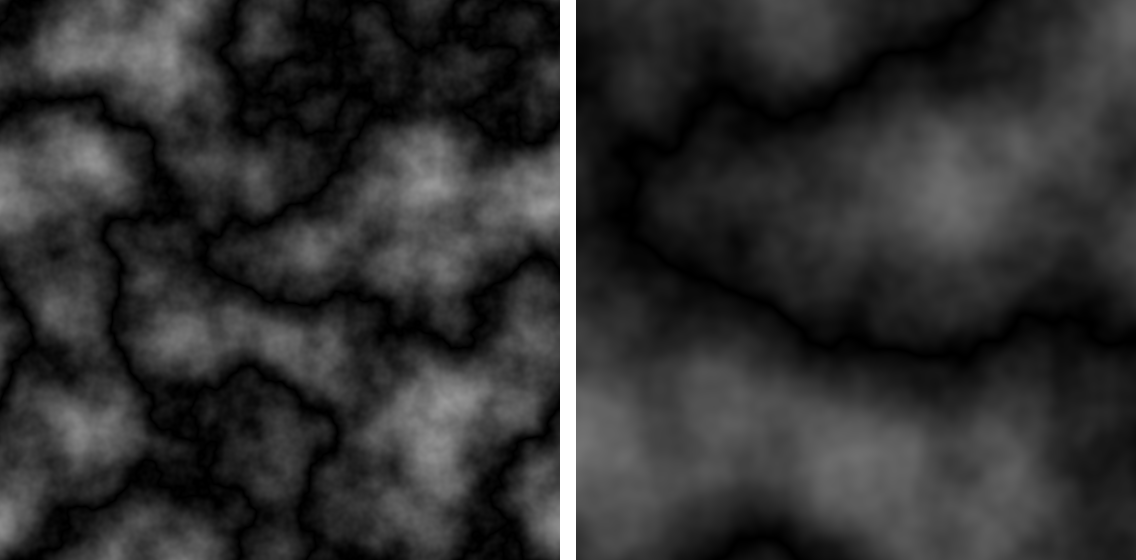
Left: the whole. Right: its middle third, enlarged.
Reproduce this texture procedurally as a WebGL 1 fragment shader.

```glsl
precision highp float;
// Seamless dark smoke: folded fractal gradient noise with thin black creases.

uniform vec2 u_resolution;

const float BASE_CELLS = 3.0;      // noise cells across the canvas, whole for tiling
const int   OCTAVES = 6;
const float GAIN = 0.5;            // amplitude ratio between octaves
const float BRIGHTNESS = 0.88;
const float CREASE_SOFTNESS = 0.006;
const float SEED = 4.7;
const vec2  OCTAVE_SHIFT = vec2(0.37, 0.61);
const vec3  SMOKE_COLOR = vec3(1.0);
const float TAU = 6.2831853;

// Unit gradient at a lattice point, wrapped to the period.
vec2 latticeGradient(vec2 cell, float period, float seed) {
  cell = mod(cell, period);
  float h = fract(sin(dot(cell, vec2(127.1, 311.7)) + seed) * 43758.545);
  return vec2(cos(TAU * h), sin(TAU * h));
}

// Periodic gradient noise with a quintic fade.
float gradientNoise(vec2 p, float period, float seed) {
  vec2 cell = floor(p);
  vec2 f = p - cell;
  vec2 fade = f * f * f * (f * (f * 6.0 - 15.0) + 10.0);
  vec2 e = vec2(1.0, 0.0);
  float a = dot(latticeGradient(cell, period, seed), f);
  float b = dot(latticeGradient(cell + e.xy, period, seed), f - e.xy);
  float c = dot(latticeGradient(cell + e.yx, period, seed), f - e.yx);
  float d = dot(latticeGradient(cell + e.xx, period, seed), f - e.xx);
  return mix(mix(a, b, fade.x), mix(c, d, fade.x), fade.y);
}

// Sum of octaves, each shifted so that the lattices do not line up.
float fractalNoise(vec2 uv) {
  float sum = 0.0;
  float amplitude = 1.0;
  float cells = BASE_CELLS;
  for (int i = 0; i < OCTAVES; i++) {
    float layer = float(i);
    vec2 p = uv * cells + OCTAVE_SHIFT * (layer + 1.0);
    sum += amplitude * gradientNoise(p, cells, SEED + layer * 17.3);
    amplitude *= GAIN;
    cells *= 2.0;
  }
  return sum;
}

void main() {
  vec2 uv = gl_FragCoord.xy / u_resolution;
  float n = BRIGHTNESS * fractalNoise(uv);

  // Fold around zero; the rounded fold keeps the creases smooth.
  float smoke = sqrt(n * n + CREASE_SOFTNESS * CREASE_SOFTNESS) - CREASE_SOFTNESS;
  gl_FragColor = vec4(SMOKE_COLOR * clamp(smoke, 0.0, 1.0), 1.0);
}
```
